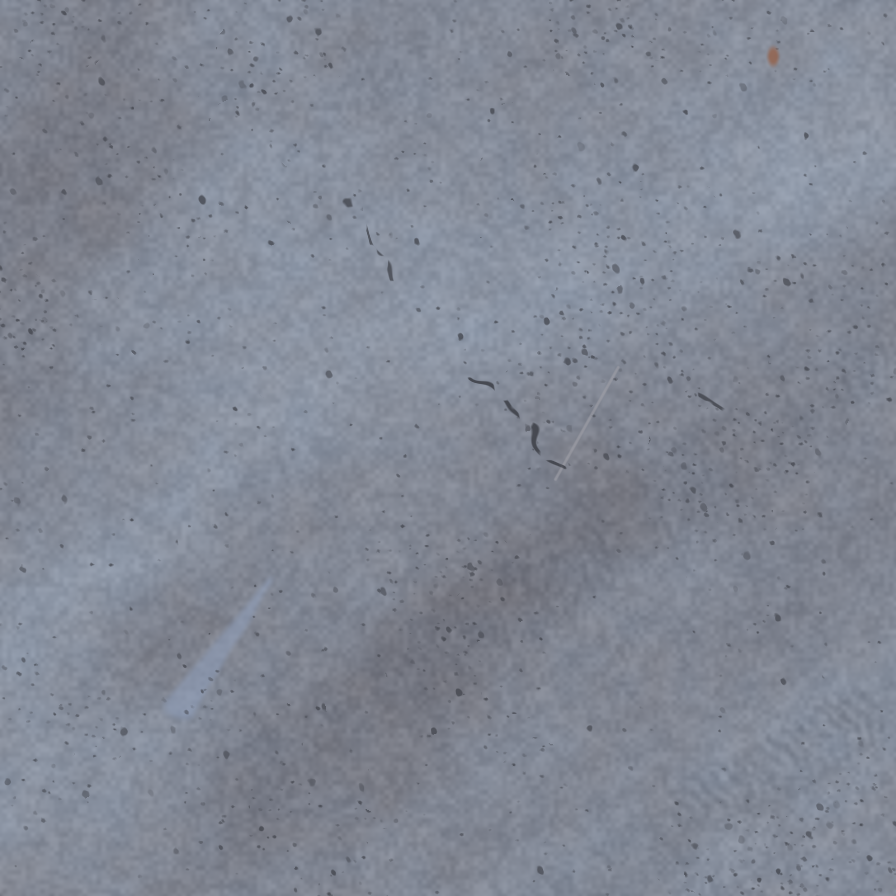
Give the GLSL for this texture, as a WebGL 1 fragment shader.

```glsl
precision highp float;
// Weathered blue-grey concrete: broad diagonal trowel patches and fine mottling,
// with dark pits, broken cracks, pale scrapes and faint tyre prints on top.
// Patches are soft ellipses roughened by noise; pits are jittered cell dots.
uniform vec2 u_resolution;

const vec3 UMBER = vec3(0.472, 0.482, 0.523);
const vec3 SLATE = vec3(0.552, 0.588, 0.648);
const vec3 PIT = vec3(0.25, 0.26, 0.29);
const vec3 SCRAPE = vec3(0.56, 0.62, 0.73);
const vec3 SCRATCH = vec3(0.63, 0.63, 0.66);
const vec3 RUST = vec3(0.58, 0.38, 0.29);

float hash(vec2 p) {
  vec3 q = fract(vec3(p.xyx) * 0.1031);
  q += dot(q, q.yzx + 33.33);
  return fract((q.x + q.y) * q.z);
}

float noise(vec2 p) {
  vec2 i = floor(p), f = fract(p);
  f = f * f * (3.0 - 2.0 * f);
  return mix(mix(hash(i), hash(i + vec2(1.0, 0.0)), f.x),
             mix(hash(i + vec2(0.0, 1.0)), hash(i + 1.0), f.x), f.y);
}

float fbm(vec2 p) {
  float sum = 0.0, amp = 0.5;
  for (int i = 0; i < 5; i++) {
    sum += amp * noise(p);
    p = mat2(1.6, 1.2, -1.2, 1.6) * p + 17.3;
    amp *= 0.5;
  }
  return sum;
}

// Coordinates along and across a direction given in degrees.
vec2 turn(vec2 p, float degrees) {
  float a = radians(degrees), c = cos(a), s = sin(a);
  return vec2(c * p.x + s * p.y, c * p.y - s * p.x);
}

float patchAt(vec2 p, vec2 centre, float degrees, vec2 size) {
  vec2 q = turn(p - centre, degrees) / size;
  return exp(-dot(q, q));
}

// Returns position along a segment (0..1) and distance from it.
vec2 segment(vec2 p, vec2 a, vec2 b) {
  vec2 d = b - a;
  float t = clamp(dot(p - a, d) / dot(d, d), 0.0, 1.0);
  return vec2(t, length(p - a - d * t));
}

float stroke(float dist, float halfWidth, float soft) {
  return 1.0 - smoothstep(halfWidth - soft, halfWidth + soft, dist);
}

// Pale and dark areas of the slab, 0 = umber, 1 = slate.
float slabTone(vec2 p) {
  vec2 q = p + 0.07 * (vec2(fbm(p * 7.0), fbm(p * 7.0 + 40.0)) - 0.5);
  float tone = 0.40;
  tone += 0.48 * patchAt(q, vec2(0.28, 0.88), 62.0, vec2(0.22, 0.08));
  tone += 0.45 * patchAt(q, vec2(0.36, 0.68), 36.0, vec2(0.26, 0.10));
  tone += 0.42 * patchAt(q, vec2(0.62, 0.68), 30.0, vec2(0.22, 0.10));
  tone += 0.52 * patchAt(q, vec2(0.91, 0.80), 52.0, vec2(0.26, 0.10));
  tone += 0.40 * patchAt(q, vec2(0.08, 0.10), -35.0, vec2(0.24, 0.12));
  tone += 0.36 * patchAt(q, vec2(0.12, 0.42), 48.0, vec2(0.28, 0.09));
  tone += 0.30 * patchAt(q, vec2(0.95, 0.20), 36.0, vec2(0.30, 0.09));
  tone -= 0.38 * patchAt(q, vec2(0.11, 0.88), 58.0, vec2(0.24, 0.09));
  tone -= 0.32 * patchAt(q, vec2(0.62, 0.40), 37.0, vec2(0.48, 0.12));
  vec2 s = turn(q, 40.0);
  tone += 0.85 * (fbm(s * vec2(3.0, 10.0)) - 0.48);
  return tone + 0.4 * (fbm(p * 16.0 + 9.0) - 0.48);
}

float pits(vec2 p, float scale, float density, float pixel) {
  vec2 cell = floor(p * scale), f = fract(p * scale);
  vec2 centre = 0.3 + 0.4 * vec2(hash(cell + 3.1), hash(cell + 7.7));
  float radius = mix(0.05, 0.15, hash(cell + 21.0));
  float shape = length((f - centre) * vec2(1.0, 0.75)) + 0.1 * (noise(p * scale * 6.0) - 0.5);
  float present = step(hash(cell + 51.0), density);
  return present * stroke(shape, radius, pixel * scale) * mix(0.2, 0.75, hash(cell + 90.0));
}

float crack(vec2 p, vec2 a, vec2 b, float pixel) {
  vec2 wobble = 0.03 * (vec2(noise(p * 38.0), noise(p * 38.0 + 60.0)) - 0.5);
  vec2 s = segment(p + wobble, a, b);
  float gaps = smoothstep(0.45, 0.62, noise(p * 75.0 + 5.0));
  return gaps * stroke(s.y, 0.0022, pixel);
}

// Signed shading of a ribbed tyre print running through a point.
float tyrePrint(vec2 p, vec2 through, float degrees, float halfWidth) {
  vec2 q = turn(p - through, degrees);
  float band = stroke(abs(q.y), halfWidth, 0.012);
  float ribs = sin(400.0 * q.x + 140.0 * abs(q.y) + 3.0 * noise(p * 50.0));
  float worn = smoothstep(0.2, 0.65, noise(p * 24.0 + 13.0));
  return band * (0.022 * ribs * worn - 0.028);
}

void main() {
  vec2 p = gl_FragCoord.xy / u_resolution.y;
  float pixel = 1.0 / u_resolution.y;

  // Slab colour, mottling and fine grain
  vec3 colour = mix(UMBER, SLATE, clamp(slabTone(p), -0.1, 1.1));
  colour += 0.045 * (noise(p * 85.0) - 0.5) + 0.06 * (noise(p * 190.0) - 0.5);
  colour += vec3(0.012, 0.0, -0.012) * (noise(p * 30.0 + 70.0) - 0.5);

  // Tyre prints, one clear and one worn
  colour += tyrePrint(p, vec2(0.80, 0.10), 31.0, 0.036) * smoothstep(0.5, 0.75, p.x);
  colour += 0.5 * tyrePrint(p, vec2(0.46, 0.25), 35.0, 0.045) * smoothstep(0.2, 0.35, p.x);

  // Pale scrape and thin scratch
  vec2 scrape = segment(p + 0.012 * (noise(p * 30.0) - 0.5), vec2(0.20, 0.21), vec2(0.30, 0.35));
  colour = mix(colour, SCRAPE, 0.55 * stroke(scrape.y, mix(0.017, 0.003, scrape.x), 0.005));
  vec2 scratch = segment(p, vec2(0.62, 0.465), vec2(0.69, 0.59));
  colour = mix(colour, SCRATCH, 0.6 * stroke(scratch.y, 0.0015, pixel));

  // Pits at three sizes, clustered by noise, then cracks and a rust fleck
  float density = 0.03 + 0.3 * smoothstep(0.4, 0.75, fbm(p * 6.0 + 25.0));
  float dark = 0.0;
  for (int i = 0; i < 3; i++) {
    float layer = float(i);
    dark = max(dark, pits(turn(p, 25.0 + 30.0 * layer) + 5.0, 42.0 + 26.0 * layer, density, pixel));
  }
  dark = max(dark, 0.75 * crack(p, vec2(0.38, 0.78), vec2(0.45, 0.68), pixel));
  dark = max(dark, 0.9 * crack(p, vec2(0.53, 0.59), vec2(0.62, 0.47), pixel));
  dark = max(dark, 0.8 * crack(p, vec2(0.54, 0.74), vec2(0.57, 0.70), pixel));
  dark = max(dark, 0.8 * crack(p, vec2(0.78, 0.555), vec2(0.82, 0.53), pixel));
  colour = mix(colour, PIT, dark);
  colour = mix(colour, RUST, 0.8 * stroke(length((p - vec2(0.863, 0.937)) * vec2(1.0, 0.6)), 0.006, 0.003));

  gl_FragColor = vec4(colour, 1.0);
}
```
